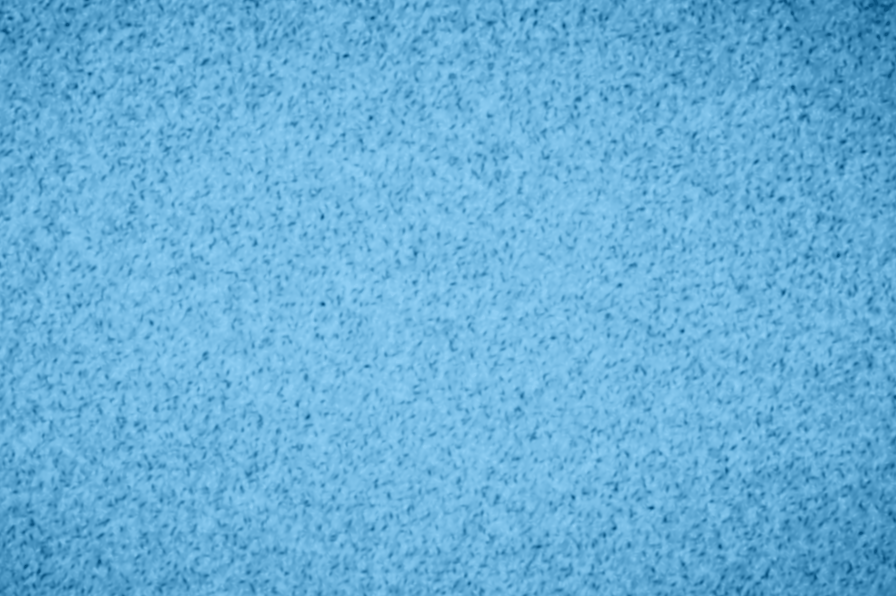
This texture is drawn by a WebGL 1 fragment shader. Its source:

```glsl
precision highp float;
// Soft blue felt: short dark flecks scattered by cellular noise over a fine,
// slightly slanted fibre grain, shaded by a wide vignette. A single tone value
// is built from these layers and mapped to a deep-to-light blue ramp.

uniform vec2 u_resolution;

#define BASE_TONE 1.02
#define FLECK_CELLS 96.0
#define FLECK_DEPTH 0.60
#define FIBRE_CELLS 140.0
#define FIBRE_DEPTH 0.20
#define GRAIN_CELLS 150.0
#define GRAIN_DEPTH 0.36
#define CLUMP_DEPTH 0.26
#define LEAN_ANGLE 1.05
#define VIGNETTE_CENTRE vec2(0.45, 0.50)
#define DEEP_BLUE vec3(0.12, 0.42, 0.60)
#define LIGHT_BLUE vec3(0.52, 0.78, 0.93)

// Hashes
vec2 hash2(vec2 cell) {
  vec3 h = fract(cell.xyx * vec3(0.1031, 0.1030, 0.0973));
  h += dot(h, h.yzx + 33.33);
  return fract((h.xx + h.yz) * h.zy);
}

mat2 rotation(float angle) {
  float c = cos(angle), s = sin(angle);
  return mat2(c, s, -s, c);
}

// Smooth value noise, 0 to 1
float valueNoise(vec2 p) {
  vec2 cell = floor(p);
  vec2 w = fract(p);
  w = w * w * (3.0 - 2.0 * w);
  float low = mix(hash2(cell).x, hash2(cell + vec2(1.0, 0.0)).x, w.x);
  float high = mix(hash2(cell + vec2(0.0, 1.0)).x, hash2(cell + 1.0).x, w.x);
  return mix(low, high, w.y);
}

// Cellular strokes: one soft elongated fleck per cell, leaning with some spread
float flecks(vec2 p, float spread) {
  vec2 home = floor(p);
  float sum = 0.0;
  for (int j = -1; j <= 1; j++) {
    for (int i = -1; i <= 1; i++) {
      vec2 cell = home + vec2(float(i), float(j));
      vec2 traits = hash2(cell + 57.0);
      float angle = LEAN_ANGLE + spread * (traits.x - 0.5);
      vec2 offset = (p - cell - hash2(cell)) * rotation(angle);
      offset /= vec2(0.38, 0.22);
      sum += traits.y * traits.y * exp(-0.5 * dot(offset, offset));
    }
  }
  return sum;
}

// Darkening towards the edges, strongest in the upper right corner
float vignette(vec2 uv) {
  vec2 q = uv - VIGNETTE_CENTRE;
  float d = dot(q, q);
  return 0.72 * d + 1.3 * d * d + 0.15 * q.x * q.y;
}

void main() {
  vec2 uv = gl_FragCoord.xy / u_resolution;
  vec2 p = gl_FragCoord.xy / u_resolution.y;
  vec2 leaning = p * rotation(LEAN_ANGLE) * vec2(0.8, 1.15);

  // Large and medium unevenness of the pile
  float clumps = valueNoise(leaning * 74.0 + 19.0) - 0.5;
  float drift = valueNoise(leaning * 22.0 + 71.0) - 0.5;

  // Fine grain and crossing fibres
  float grain = valueNoise(leaning * GRAIN_CELLS + 5.0) - 0.5;
  float fibres = flecks(p * FIBRE_CELLS + 131.0, 3.1) - 0.17;

  // Dark pits between the fibres
  float pits = flecks(p * FLECK_CELLS + 11.0, 2.2);

  float tone = BASE_TONE - vignette(uv);
  tone += CLUMP_DEPTH * clumps + 0.08 * drift;
  tone += GRAIN_DEPTH * grain + FIBRE_DEPTH * fibres;
  tone -= FLECK_DEPTH * pits;

  // Flatten the highlights, then colour with a slightly cyan midtone
  tone -= 0.35 * max(tone - 0.85, 0.0);
  tone = clamp(tone, -0.2, 1.1);
  vec3 felt = mix(DEEP_BLUE, LIGHT_BLUE, tone);
  felt += vec3(0.0, 0.06, 0.09) * tone * (1.0 - tone);
  gl_FragColor = vec4(felt, 1.0);
}
```
